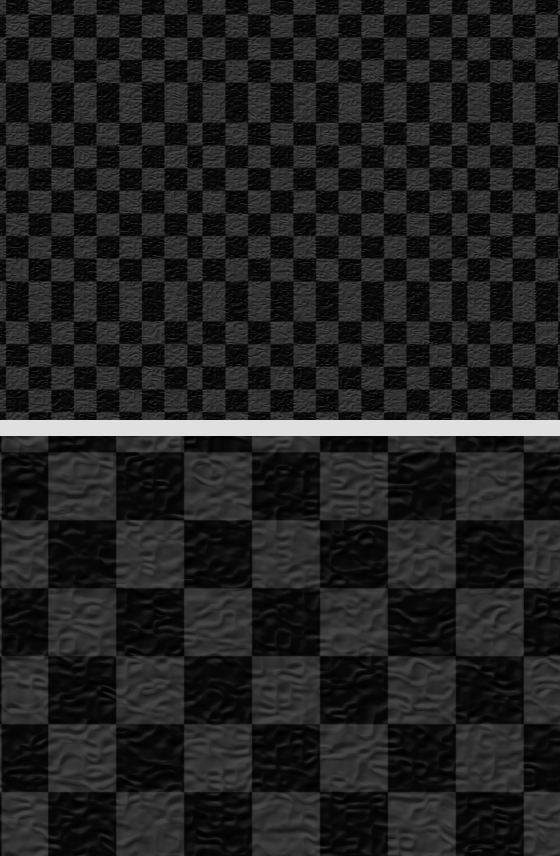
Top, the full canvas; bottom, a detail of the centre.
A Shadertoy shader for this pattern:

```glsl
// Dark two-tone checkerboard on embossed leather, with periodic narrow columns and tall rows.

#define CELL 0.05394                  // square side, in canvas heights
#define ODD_SIZE vec2(0.683, 1.770)   // narrow column width, tall row height, in cells
#define PLAIN_COUNT vec2(11.0, 7.0)   // plain cells between the odd ones
#define ORIGIN vec2(8.265, 4.351)     // corner of one odd cell, in cells
#define BLACK_TONE 0.032
#define GREY_TONE 0.192
#define BLACK_RELIEF 0.15
#define GREY_RELIEF 0.125
#define GRAIN_FREQ vec2(5.0, 8.5)     // wrinkles per cell
#define LIGHT_STEP vec2(-0.025, 0.065) // emboss offset towards the light, in cells

float hash(vec2 p) {
    return fract(sin(dot(p, vec2(127.1, 311.7))) * 43758.5453);
}

float valueNoise(vec2 p) {
    vec2 i = floor(p);
    vec2 f = fract(p);
    f = f * f * (3.0 - 2.0 * f);
    float low = mix(hash(i), hash(i + vec2(1.0, 0.0)), f.x);
    float high = mix(hash(i + vec2(0.0, 1.0)), hash(i + vec2(1.0, 1.0)), f.x);
    return mix(low, high, f.y);
}

// Height of the wrinkled hide: warped ridges plus fine grain
float leatherHeight(vec2 p) {
    vec2 q = p * GRAIN_FREQ;
    q.y += 1.4 * valueNoise(q * 0.6 + 17.0);
    float ridge = 1.0 - abs(2.0 * valueNoise(q) - 1.0);
    return ridge + 0.45 * valueNoise(q * 1.9 + 41.0);
}

// Alternating +1 and -1 bands along one axis, with soft edges
float bands(float x, float oddSize, float plainCount, float softness) {
    float t = mod(x, oddSize + plainCount);
    bool isOdd = t < oddSize;
    float size = isOdd ? oddSize : 1.0;
    float local = isOdd ? t : fract(t - oddSize);
    float index = isOdd ? 0.0 : 1.0 + floor(t - oddSize);
    float edgeDistance = min(local, size - local);
    float parity = 1.0 - 2.0 * mod(index, 2.0);
    return parity * smoothstep(0.0, softness, edgeDistance);
}

void mainImage(out vec4 fragColor, in vec2 fragCoord) {
    vec2 p = fragCoord / (iResolution.y * CELL);
    float softness = 0.8 / (iResolution.y * CELL);

    // Checker mask: 1 on black cells, 0 on grey cells
    vec2 q = p - ORIGIN;
    float checker = bands(q.x, ODD_SIZE.x, PLAIN_COUNT.x, softness)
                  * bands(q.y, ODD_SIZE.y, PLAIN_COUNT.y, softness);
    float blackMask = 0.5 + 0.5 * checker;

    // Relief lit from above
    float relief = leatherHeight(p) - leatherHeight(p + LIGHT_STEP);
    float unevenness = 0.02 * (valueNoise(p * 1.7) - 0.5);

    // Black cells show only the lit ridges; grey cells also show the creases
    float black = BLACK_TONE + BLACK_RELIEF * max(relief, 0.0) + 0.04 * min(relief, 0.0);
    float grey = GREY_TONE + GREY_RELIEF * clamp(relief, -0.7, 0.55) + unevenness;
    fragColor = vec4(vec3(max(mix(grey, black, blackMask), 0.0)), 1.0);
}
```
